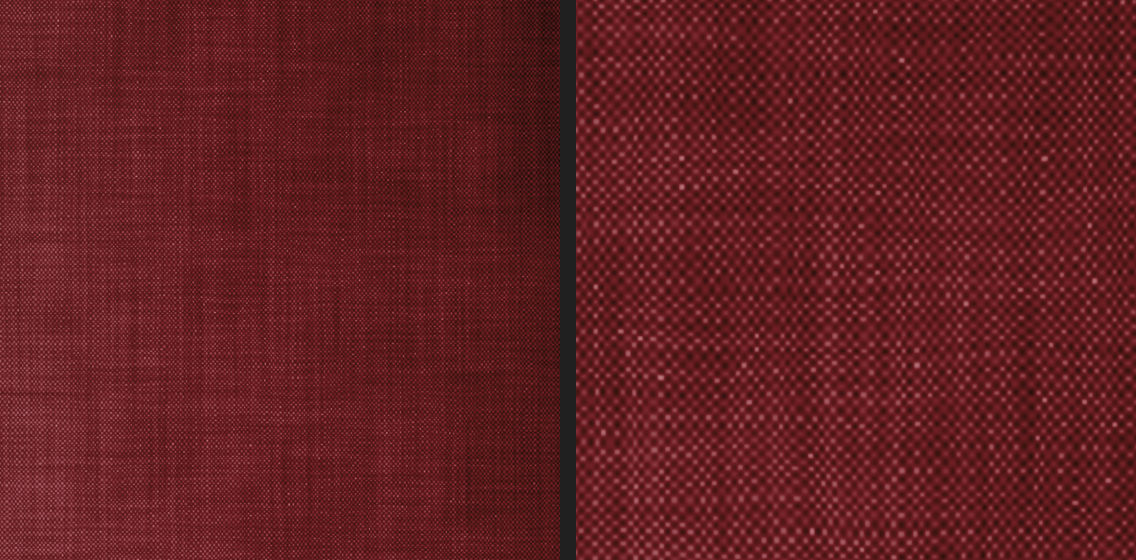
Left: the whole. Right: its middle third, enlarged.
Write a Shadertoy shader that draws this texture.

```glsl
// Dark red book cloth: a fine plain weave with pale, uneven thread crossings.
// A cosine checkerboard makes the crossings; each thread has its own strength,
// stretched gradient noise adds slubs, and one tone ramp colours everything.

#define THREADS vec2(252.0, 220.0) // warp and weft threads across the canvas
#define BASE_TONE 2.2              // mean position on the colour ramp
#define DOT_GAIN 2.4               // brightness of raised weft crossings
#define GAP_GAIN 2.2               // darkness between them
#define DOT_VARIATION 0.9          // unevenness from crossing to crossing
#define SLUB_GAIN 0.9              // contrast of thick and thin threads
#define WAVER 0.9                  // thread wandering, in threads
#define MOTTLE_GAIN 0.7            // broad stains
#define LIGHT_FALL 1.75            // loss of light from left to right
#define FLECK_SHARE 0.01           // share of crossings with a pale fleck
#define SAMPLES 3                  // antialiasing grid per side

const float PI = 3.14159265;

float hash(vec2 cell) {
    uvec2 q = uvec2(ivec2(cell)) * uvec2(1597u, 7919u);
    uint h = (q.x ^ (q.y << 8)) * 747796u + q.y;
    h = (h ^ (h >> 15)) * 739391u;
    h = (h ^ (h >> 13)) * 974711u;
    h ^= h >> 16;
    return float(h & 65535u) / 65535.0;
}

float cornerSlope(vec2 cell, vec2 offset) {
    float angle = 2.0 * PI * hash(cell);
    return dot(vec2(cos(angle), sin(angle)), offset);
}

float gradientNoise(vec2 p) {
    vec2 cell = floor(p), f = p - cell;
    vec2 u = f * f * f * (f * (f * 6.0 - 15.0) + 10.0);
    vec2 e = vec2(1.0, 0.0);
    float low = mix(cornerSlope(cell, f), cornerSlope(cell + e, f - e), u.x);
    float high = mix(cornerSlope(cell + e.yx, f - e.yx),
                     cornerSlope(cell + 1.0, f - 1.0), u.x);
    return mix(low, high, u.y);
}

// Raised crossings are short weft dashes, sunken ones tall dark warp gaps.
float weave(vec2 thread) {
    vec2 crossing = floor(thread + 0.5);
    vec2 c = cos(PI * thread);
    float side = sign(c.x * c.y);
    vec2 shape = side > 0.0 ? vec2(0.8, 1.25) : vec2(1.1, 0.9);
    c = pow(abs(c), shape);
    float chance = hash(crossing + 300.0);
    float row = hash(vec2(900.0, crossing.y)), column = hash(vec2(crossing.x, 900.0));
    float strength = 1.0 + DOT_VARIATION * (chance - 0.5) + 0.35 * (row + column - 1.0);
    float fleck = step(1.0 - FLECK_SHARE, chance);
    return side > 0.0 ? c.x * c.y * (DOT_GAIN * strength + 1.6 * fleck)
                      : -c.x * c.y * GAP_GAIN * (0.6 + 0.4 * strength);
}

// Long streaks along both thread directions, mostly one or two threads wide.
float slubs(vec2 thread) {
    float warp = 1.1 * gradientNoise(thread * vec2(0.77, 0.016) + 40.0)
               + 0.6 * gradientNoise(thread * vec2(0.33, 0.008) + 90.0)
               + 0.3 * gradientNoise(thread * vec2(0.09, 0.006) + 120.0);
    float weft = 1.1 * gradientNoise(thread * vec2(0.025, 0.77) + 150.0)
               + 0.4 * gradientNoise(thread * vec2(0.012, 0.37) + 210.0);
    return warp + weft;
}

// Threads wander slowly, and their spacing is locally tight or loose.
vec2 wander(vec2 thread) {
    vec2 slow = vec2(gradientNoise(thread * vec2(0.08, 0.05) + 20.0),
                     gradientNoise(thread * vec2(0.05, 0.08) + 70.0));
    vec2 spacing = vec2(gradientNoise(thread * vec2(0.31, 0.04) + 260.0),
                        gradientNoise(thread * vec2(0.04, 0.31) + 290.0));
    return WAVER * (slow + 0.6 * spacing);
}

// Brighter at the lower left, with a shaded right edge.
float lighting(vec2 uv) {
    return LIGHT_FALL * (0.5 - uv.x) - 0.75 * (uv.y - 0.5)
         - 0.8 * smoothstep(0.8, 1.0, uv.x) + 0.08;
}

// A faint horizontal fold running in from the left edge.
float crease(vec2 uv) {
    float height = 0.298 - 0.02 * uv.x + 0.003 * gradientNoise(uv * 18.0);
    float fade = 1.0 - smoothstep(0.02, 0.24, uv.x);
    return fade * (1.0 - smoothstep(0.001, 0.005, abs(uv.y - height)));
}

vec3 clothColor(float tone) {
    vec3 ramp[6] = vec3[6](
        vec3(0.24, 0.08, 0.07), vec3(0.31, 0.09, 0.09),
        vec3(0.37, 0.10, 0.11), vec3(0.43, 0.12, 0.14),
        vec3(0.50, 0.18, 0.21), vec3(0.57, 0.27, 0.30));
    vec3 color = ramp[0] + min(tone, 0.0) * vec3(0.06, 0.018, 0.018);
    for (int i = 0; i < 5; i++)
        color += (ramp[i + 1] - ramp[i]) * clamp(tone - float(i), 0.0, 1.0);
    return color + max(tone - 5.0, 0.0) * vec3(0.05, 0.06, 0.06);
}

void mainImage(out vec4 fragColor, in vec2 fragCoord) {
    vec2 uv = fragCoord / iResolution.xy;
    vec2 thread = uv * THREADS;
    thread += wander(thread);

    // Average the weave over the pixel footprint.
    float relief = 0.0;
    for (int j = 0; j < SAMPLES; j++)
        for (int i = 0; i < SAMPLES; i++) {
            vec2 jitter = (vec2(i, j) + 0.5) / float(SAMPLES) - 0.5;
            relief += weave(thread + jitter * THREADS / iResolution.xy);
        }
    relief /= float(SAMPLES * SAMPLES);

    float mottle = gradientNoise(uv * 5.0 + 10.0) + 0.6 * gradientNoise(uv * 17.0 + 50.0);
    float tone = BASE_TONE + relief + SLUB_GAIN * slubs(thread)
               + MOTTLE_GAIN * mottle + lighting(uv) - 1.1 * crease(uv);

    // A thin grey haze lies over the lit left side.
    vec3 haze = vec3(0.0, 0.012, 0.012) * (1.0 - smoothstep(0.0, 0.45, uv.x));
    fragColor = vec4(clamp(clothColor(tone) + haze, 0.0, 1.0), 1.0);
}
```
